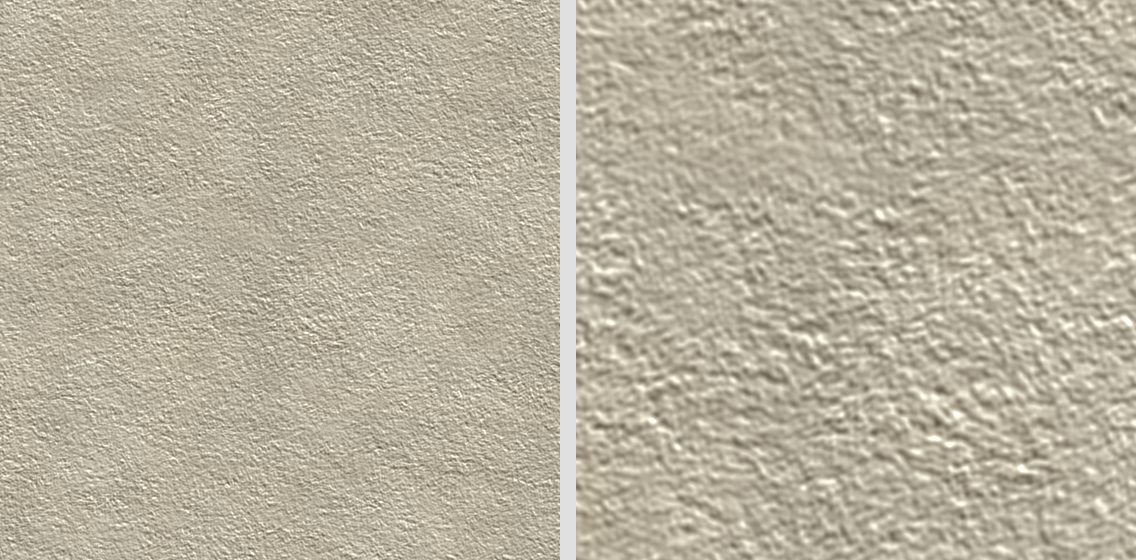
Left: the whole. Right: its middle third, enlarged.
This texture is drawn by a WebGL 1 fragment shader. Its source:

```glsl
precision highp float;
// Fine sandy stucco: three octaves of gradient noise form a rough plaster height
// field, which is lit from above by differencing it along the light direction.
// Broad noise varies the roughness and the tone from patch to patch.

uniform vec2 u_resolution;

#define GRAIN_SCALE 84.0              // coarsest grains across the canvas
#define GRAIN_STRETCH vec2(0.86, 1.0) // below one widens the grains sideways
#define LIGHT_DIR vec2(0.40, 0.92)    // towards the light
#define LIGHT_STEP 0.0033             // distance between the two height samples
#define RELIEF 0.26                   // contrast of the lit grains
#define GLINT 0.35                    // extra lift of the brightest crests
#define ROUGH_RANGE 0.60              // how much the roughness varies
#define MOTTLE 0.055                  // strength of broad tone patches
#define PLASTER vec3(0.723, 0.692, 0.619)
#define SHADE_TINT vec3(0.99, 1.02, 1.0)
#define WARM_TINT vec3(0.007, 0.0, -0.009)

// Random unit vector for a lattice point
vec2 latticeGradient(vec2 cell) {
  vec3 h = fract(vec3(cell.xyx) * vec3(0.1031, 0.1030, 0.0973));
  h += dot(h, h.yzx + 33.33);
  float angle = 6.2831853 * fract((h.x + h.y) * h.z);
  return vec2(cos(angle), sin(angle));
}

// Gradient noise, roughly -0.7 to 0.7
float gradientNoise(vec2 p) {
  vec2 cell = floor(p);
  vec2 f = p - cell;
  vec2 w = f * f * f * (f * (f * 6.0 - 15.0) + 10.0);
  float a = dot(latticeGradient(cell), f);
  float b = dot(latticeGradient(cell + vec2(1.0, 0.0)), f - vec2(1.0, 0.0));
  float c = dot(latticeGradient(cell + vec2(0.0, 1.0)), f - vec2(0.0, 1.0));
  float d = dot(latticeGradient(cell + vec2(1.0, 1.0)), f - vec2(1.0, 1.0));
  return mix(mix(a, b, w.x), mix(c, d, w.x), w.y);
}

// Plaster height: each octave is turned a little to hide the lattice
float plasterHeight(vec2 p) {
  float height = 0.0;
  float scale = GRAIN_SCALE;
  float amplitude = 0.80;
  float turn = -0.22;
  for (int i = 0; i < 3; i++) {
    float c = cos(turn);
    float s = sin(turn);
    vec2 q = mat2(c, s, -s, c) * p * GRAIN_STRETCH * scale;
    height += amplitude * gradientNoise(q + 300.0 + 37.3 * float(i));
    scale *= 1.66;
    amplitude *= 0.92;
    turn += 0.25;
  }
  return height;
}

void main() {
  vec2 uv = gl_FragCoord.xy / min(u_resolution.x, u_resolution.y);

  // Gentle warp so that the grain direction wanders
  vec2 warp = vec2(gradientNoise(uv * 14.0 + 51.7),
                   gradientNoise(uv * 14.0 + 93.1));
  vec2 p = uv + 0.006 * warp;

  // Roughness: wide smooth areas and small clumps of coarse grains
  float patches = gradientNoise(uv * vec2(5.0, 7.0) + 17.4);
  float clumps = gradientNoise(uv * vec2(24.0, 32.0) + 141.2);
  float roughness = 1.0 + ROUGH_RANGE * (0.55 * patches + clumps);

  // Lit relief
  vec2 offset = 0.5 * LIGHT_STEP * normalize(LIGHT_DIR);
  float slope = plasterHeight(p - offset) - plasterHeight(p + offset);
  float shade = RELIEF * roughness * slope;
  shade += GLINT * max(shade - 0.10, 0.0);

  // Broad tone and warmth
  float tone = 0.8 * gradientNoise(uv * vec2(4.0, 6.0) + 211.6)
             + 0.9 * gradientNoise(uv * vec2(16.0, 23.0) + 77.9);
  float warmth = gradientNoise(uv * vec2(6.0, 8.0) + 163.5);

  vec3 color = PLASTER + SHADE_TINT * (shade + MOTTLE * tone);
  color += WARM_TINT * warmth;
  gl_FragColor = vec4(clamp(color, 0.0, 1.0), 1.0);
}
```
